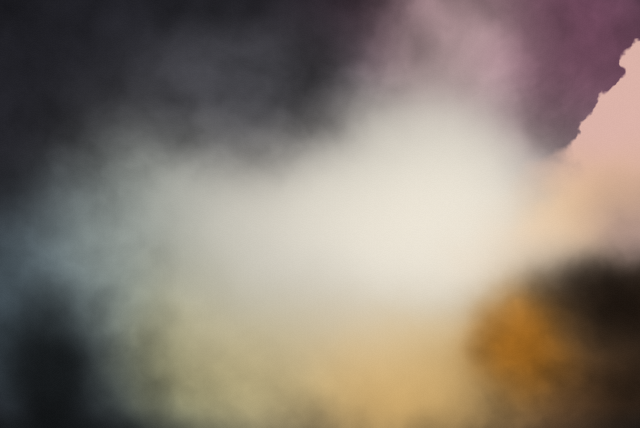
Write a WebGL 2 fragment shader that draws this background.

```glsl
#version 300 es
precision highp float;

uniform vec2 u_resolution;
out vec4 outColor;

// Tuning
const float WARP = 0.085;
const float SMOKE_SCALE = 4.5;
const float SMOKE_DEPTH = 0.42;
const float GRAIN = 0.012;
const float EDGE_SOFT = 0.004;
const float EDGE_BUMPS = 0.10;

// Colours
const vec3 NIGHT = vec3(0.115, 0.115, 0.135);
const vec3 INK = vec3(0.065, 0.075, 0.080);
const vec3 SLATE = vec3(0.25, 0.30, 0.33);
const vec3 TEAL = vec3(0.45, 0.51, 0.50);
const vec3 MOSS = vec3(0.44, 0.45, 0.33);
const vec3 SAND = vec3(0.72, 0.65, 0.47);
const vec3 GOLD = vec3(0.83, 0.67, 0.41);
const vec3 AMBER = vec3(0.70, 0.43, 0.10);
const vec3 UMBER = vec3(0.36, 0.25, 0.15);
const vec3 SOOT = vec3(0.12, 0.085, 0.06);
const vec3 MAUVE = vec3(0.39, 0.25, 0.32);
const vec3 DUSK = vec3(0.61, 0.51, 0.52);
const vec3 SMOKE = vec3(0.23, 0.23, 0.25);
const vec3 PINK = vec3(0.86, 0.70, 0.66);
const vec3 PEACH = vec3(0.86, 0.70, 0.54);
const vec3 PEARL = vec3(0.86, 0.84, 0.79);
const vec3 IVORY = vec3(0.95, 0.92, 0.86);

float hash(vec2 p) {
  return fract(sin(dot(p, vec2(127.1, 311.7))) * 43758.5453);
}

float noise(vec2 p) {
  vec2 i = floor(p);
  vec2 f = fract(p);
  f = f * f * (3.0 - 2.0 * f);
  return mix(mix(hash(i), hash(i + vec2(1, 0)), f.x),
             mix(hash(i + vec2(0, 1)), hash(i + vec2(1, 1)), f.x), f.y);
}

float fbm(vec2 p) {
  float sum = 0.0;
  float amp = 0.5;
  for (int i = 0; i < 5; i++) {
    sum += amp * noise(p);
    p = mat2(1.6, 1.2, -1.2, 1.6) * p + 3.7;
    amp *= 0.5;
  }
  return sum;
}

// Blends a soft elliptical puff of colour over the base
vec3 puff(vec3 base, vec3 tint, vec2 p, vec2 center, vec2 radius, float opacity) {
  vec2 d = (p - center) / radius;
  return mix(base, tint, opacity * exp(-pow(dot(d, d), 1.4)));
}

void main() {
  vec2 p = gl_FragCoord.xy / u_resolution.y;
  p.x *= 1.5 * u_resolution.y / u_resolution.x;

  // Smoke noise bends the coordinates of every puff
  float smoke = fbm(p * SMOKE_SCALE);
  vec2 q = p + WARP * (vec2(smoke, fbm(p * SMOKE_SCALE + 17.3)) - 0.48);

  // Cool haze on the left
  vec3 col = puff(NIGHT, SLATE, q, vec2(0.16, 0.36), vec2(0.34, 0.20), 0.85);
  col = puff(col, SLATE, q, vec2(0.00, 0.20), vec2(0.06, 0.20), 0.6);
  col = puff(col, TEAL, q, vec2(0.40, 0.42), vec2(0.27, 0.25), 0.85);
  col = puff(col, SLATE, q, vec2(0.35, 0.10), vec2(0.20, 0.15), 0.7);

  // Mauve sky at the upper right
  col = puff(col, MAUVE, q, vec2(1.26, 0.86), vec2(0.46, 0.36), 1.0);
  col = puff(col, DUSK, q, vec2(1.05, 0.92), vec2(0.18, 0.22), 0.9);

  // Warm ground haze
  col = puff(col, MOSS, q, vec2(0.50, 0.18), vec2(0.22, 0.22), 0.85);
  col = puff(col, UMBER, q, vec2(1.32, 0.15), vec2(0.28, 0.24), 1.0);
  col = puff(col, SAND, q, vec2(0.70, 0.17), vec2(0.30, 0.22), 0.85);
  col = puff(col, GOLD, q, vec2(0.97, 0.14), vec2(0.26, 0.24), 0.95);

  // Pink cloud with a billowing upper edge
  float edge = (p.x - 1.30 - 0.82 * (p.y - 0.648)) / 1.29;
  edge += EDGE_BUMPS * (fbm(p * 11.0) - 0.48);
  float soft = mix(0.10, EDGE_SOFT, smoothstep(0.56, 0.68, p.y));
  float cloud = smoothstep(-soft, soft, edge) * smoothstep(0.30, 0.46, q.y);
  vec3 cloudTint = mix(PEACH, PINK, smoothstep(0.48, 0.70, q.y));
  cloudTint = puff(cloudTint, DUSK, q, vec2(1.52, 0.42), vec2(0.14, 0.14), 0.7);

  // Bright core, veiled by smoke from the upper left
  col = puff(col, PEARL, q, vec2(0.86, 0.49), vec2(0.56, 0.31), 1.0);
  col = puff(col, PEARL, q, vec2(0.95, 0.62), vec2(0.24, 0.19), 0.8);
  col = puff(col, SMOKE, q, vec2(0.57, 0.81), vec2(0.28, 0.17), 0.85);
  col = mix(col, cloudTint, cloud);
  col = puff(col, IVORY, q, vec2(1.07, 0.45), vec2(0.27, 0.18), 0.75);

  // Amber embers and dark lower corners
  col = puff(col, AMBER, q, vec2(1.23, 0.20), vec2(0.13, 0.12), 0.85);
  col = puff(col, SOOT, q, vec2(1.48, 0.29), vec2(0.19, 0.085), 0.9);
  col = puff(col, SOOT, q, vec2(1.50, 0.05), vec2(0.16, 0.18), 0.7);
  col = puff(col, INK, q, vec2(0.11, 0.13), vec2(0.12, 0.18), 0.9);
  col = mix(col, INK, 0.6 * (1.0 - smoothstep(0.0, 0.06, p.y))
                  * smoothstep(0.25, 0.9, abs(p.x - 0.9)));

  // Mottling in the shadows, then fine grain
  float light = dot(col, vec3(0.299, 0.587, 0.114));
  float shade = 1.0 - smoothstep(0.35, 0.80, light);
  col *= 1.0 + SMOKE_DEPTH * shade * (fbm(q * 7.0 + 5.0) - 0.48) * 2.0;
  col += GRAIN * (hash(floor(p * 512.0)) - 0.5);
  outColor = vec4(clamp(col, 0.0, 1.0), 1.0);
}
```
